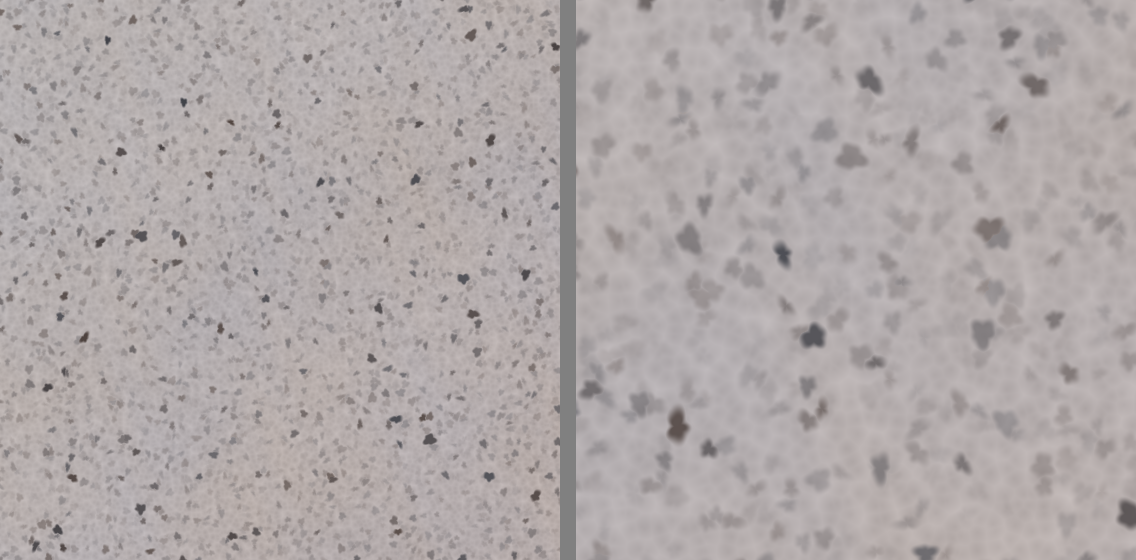
Left: the whole. Right: its middle third, enlarged.
Reproduce this texture procedurally as a WebGL 2 fragment shader.

```glsl
#version 300 es
precision highp float;

uniform vec2 u_resolution;
out vec4 fragColor;

vec4 hash4(vec2 cell, float seed) {
  vec4 h = fract(vec4(cell.xyx, cell.y + seed) * vec4(0.1031, 0.1030, 0.0973, 0.1099) + seed * 0.137);
  h += dot(h, h.wzxy + 33.33);
  return fract((h.xxyz + h.yzzw) * h.zywx);
}

// Cellular noise: distance to the nearest scattered point, in cells
float cellular(vec2 p, float seed) {
  vec2 cell = floor(p);
  float nearest = 2.0;
  for (int y = -1; y <= 1; y++)
    for (int x = -1; x <= 1; x++) {
      vec2 c = cell + vec2(x, y);
      nearest = min(nearest, distance(p, c + hash4(c, seed).xy));
    }
  return nearest;
}

// Scattered stone chips: x = darkness, y = hue of the strongest chip
vec2 chips(vec2 p, float cells, float share, float radius, vec2 darkness, float seed) {
  vec2 cell = floor(p * cells);
  float blur = max(0.0024, 1.0 / min(u_resolution.x, u_resolution.y));
  vec2 strongest = vec2(0.0, 0.5);
  for (int y = -1; y <= 1; y++)
    for (int x = -1; x <= 1; x++) {
      vec2 c = cell + vec2(x, y);
      vec4 place = hash4(c, seed);
      vec4 form = hash4(c, seed + 17.0);
      if (place.z > share) continue;

      // Rotated ellipse with an uneven, slightly angular outline
      float turn = 1.2 + (place.w - 0.5) * 2.8;
      vec2 d = p - (c + place.xy) / cells;
      d = mat2(cos(turn), -sin(turn), sin(turn), cos(turn)) * d;
      vec2 size = radius * mix(0.7, 1.25, form.x) * vec2(1.0, mix(0.48, 0.9, form.y));
      float angle = atan(d.y, d.x + 1e-6);
      float outline = 1.0 + 0.15 * sin(3.0 * angle + 6.3 * form.z)
                    + 0.10 * sin(5.0 * angle + 6.3 * form.w);
      float edge = (length(d / size) - outline) * size.y;

      float cover = 1.0 - smoothstep(-blur, blur, edge);
      float dark = cover * mix(darkness.x, darkness.y, form.w * sqrt(form.w));
      if (dark > strongest.x) strongest = vec2(dark, form.z);
    }
  return strongest;
}

// Broad, slow drift made of layered sines
float drift(vec2 p) {
  return (sin(7.0 * p.x + 3.0 * sin(5.0 * p.y)) + sin(9.0 * p.y - 4.0 * p.x + 1.7)
        + 0.7 * sin(23.0 * p.x + 17.0 * p.y + 2.0 * sin(19.0 * p.y))) / 2.7;
}

void main() {
  vec2 p = gl_FragCoord.xy / min(u_resolution.x, u_resolution.y);

  // Pale ground with fine mottling and faint warm and cool patches
  vec3 color = vec3(0.725, 0.696, 0.695);
  color += 0.055 * (cellular(p * 105.0, 3.0) - 0.5);
  color += 0.045 * (cellular(p * vec2(58.0, 46.0), 8.0) - 0.5);
  color += 0.008 * drift(p) + 0.012 * (p.y - p.x);
  color += vec3(0.008, 0.0, -0.012) * drift(p.yx * 1.3 + 4.0);
  color += vec3(0.007, -0.003, -0.006) * (p.x - p.y);

  // Faint, medium and dark chips
  vec2 faint = chips(p, 70.0, 0.46, 0.0062, vec2(0.07, 0.30), 21.0);
  vec2 medium = chips(p, 36.0, 0.32, 0.0070, vec2(0.28, 0.72), 45.0);
  vec2 dark = chips(p, 20.0, 0.14, 0.0092, vec2(0.80, 1.06), 73.0);
  vec2 chip = faint;
  if (medium.x > chip.x) chip = medium;
  if (dark.x > chip.x) chip = dark;

  // Chip tone runs from brown through grey to cool slate
  vec3 stone = vec3(0.30, 0.28, 0.285) + vec3(0.06, 0.0, -0.05) * (0.5 - chip.y);
  color = mix(color, stone, chip.x);

  fragColor = vec4(clamp(color, 0.0, 1.0), 1.0);
}
```
